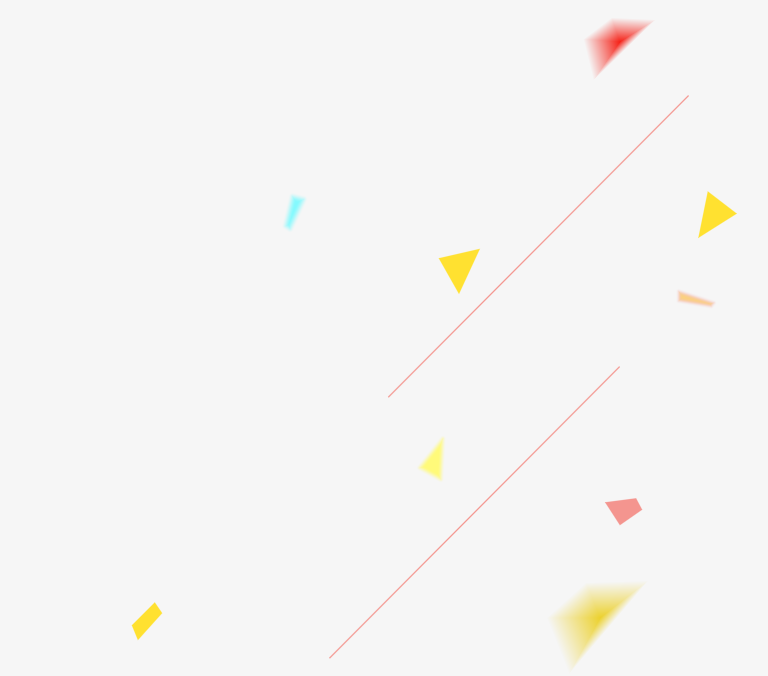
This background is drawn by a Shadertoy shader. Its source:

```glsl
#define PAPER vec3(0.963)
#define YELLOW vec3(1.0, 0.882, 0.190)
#define CORAL vec3(0.957, 0.585, 0.560)
#define RED vec3(0.960, 0.130, 0.090)
#define GOLD vec3(0.925, 0.820, 0.180)
#define CYAN vec3(0.440, 0.980, 1.0)
#define LEMON vec3(1.0, 0.980, 0.480)
#define APRICOT vec3(0.985, 0.825, 0.480)
#define LINE_HALF_WIDTH 0.0009
#define BLUR 0.0065

float cross2(vec2 a, vec2 b) {
    return a.x * b.y - a.y * b.x;
}

float segmentDistance(vec2 p, vec2 a, vec2 b) {
    vec2 edge = b - a;
    float t = clamp(dot(p - a, edge) / max(dot(edge, edge), 1e-9), 0.0, 1.0);
    return length(p - a - edge * t);
}

// Signed distance to a quad, negative inside
float quadDistance(vec2 p, vec2 a, vec2 b, vec2 c, vec2 d) {
    vec2 corners[4] = vec2[4](a, b, c, d);
    float dist = 1e3;
    float side = 1.0;
    for (int i = 0; i < 4; i++) {
        vec2 v = corners[i];
        vec2 w = corners[(i + 1) % 4];
        dist = min(dist, segmentDistance(p, v, w));
        bool crosses = (v.y > p.y) != (w.y > p.y);
        if (crosses && p.x < v.x + (w.x - v.x) * (p.y - v.y) / (w.y - v.y)) side = -side;
    }
    return side * dist;
}

float triangleDistance(vec2 p, vec2 a, vec2 b, vec2 c) {
    return quadDistance(p, a, b, c, c);
}

// Linear fade from 1 at the core to 0 on every edge of a convex quad
float kiteGlow(vec2 p, vec2 core, vec2 a, vec2 b, vec2 c, vec2 d) {
    vec2 corners[4] = vec2[4](a, b, c, d);
    float glow = 1.0;
    for (int i = 0; i < 4; i++) {
        vec2 v = corners[i];
        vec2 edge = corners[(i + 1) % 4] - v;
        glow = min(glow, cross2(edge, p - v) / cross2(edge, core - v));
    }
    return clamp(glow, 0.0, 1.0);
}

float cover(float dist, float softness) {
    return 1.0 - smoothstep(-softness, softness, dist);
}

void mainImage(out vec4 fragColor, in vec2 fragCoord) {
    vec2 p = fragCoord / iResolution.y;
    float aa = 0.75 / iResolution.y;
    vec3 color = PAPER;

    // Diagonal hairlines
    float line = segmentDistance(p, vec2(0.575, 0.413), vec2(1.018, 0.858));
    line = min(line, segmentDistance(p, vec2(0.488, 0.027), vec2(0.916, 0.457)));
    color = mix(color, CORAL, cover(line - LINE_HALF_WIDTH, aa));

    // Crisp yellow pieces
    float pieces = triangleDistance(p, vec2(0.649, 0.618), vec2(0.710, 0.632), vec2(0.679, 0.565));
    pieces = min(pieces, triangleDistance(p, vec2(1.047, 0.717), vec2(1.090, 0.684), vec2(1.033, 0.648)));
    pieces = min(pieces, quadDistance(p, vec2(0.229, 0.109), vec2(0.240, 0.093),
                                      vec2(0.204, 0.053), vec2(0.195, 0.075)));
    color = mix(color, YELLOW, cover(pieces, aa));

    // Crisp coral piece
    float coral = quadDistance(p, vec2(0.895, 0.257), vec2(0.941, 0.263),
                               vec2(0.950, 0.246), vec2(0.917, 0.223));
    color = mix(color, CORAL, cover(coral, aa));

    // Blurred slivers
    float cyan = quadDistance(p, vec2(0.433, 0.709), vec2(0.449, 0.705),
                              vec2(0.429, 0.662), vec2(0.423, 0.666));
    color = mix(color, CYAN, 0.85 * cover(cyan, BLUR));
    float lemon = triangleDistance(p, vec2(0.655, 0.351), vec2(0.652, 0.291), vec2(0.621, 0.308));
    color = mix(color, LEMON, cover(lemon, BLUR * 0.8));
    float apricot = quadDistance(p, vec2(1.004, 0.569), vec2(1.056, 0.552),
                                 vec2(1.052, 0.547), vec2(1.004, 0.555));
    color = mix(color, CORAL, 0.55 * cover(apricot, BLUR * 0.7));
    color = mix(color, APRICOT, 0.9 * cover(apricot + 0.002, BLUR * 0.6));

    // Glowing kites
    float redGlow = kiteGlow(p, vec2(0.917, 0.938), vec2(0.905, 0.974), vec2(0.970, 0.971),
                             vec2(0.878, 0.881), vec2(0.863, 0.942));
    color = mix(color, RED, redGlow);
    float goldGlow = kiteGlow(p, vec2(0.888, 0.086), vec2(0.867, 0.138), vec2(0.959, 0.141),
                              vec2(0.842, 0.003), vec2(0.809, 0.086));
    color = mix(color, GOLD, goldGlow);

    fragColor = vec4(color, 1.0);
}
```
